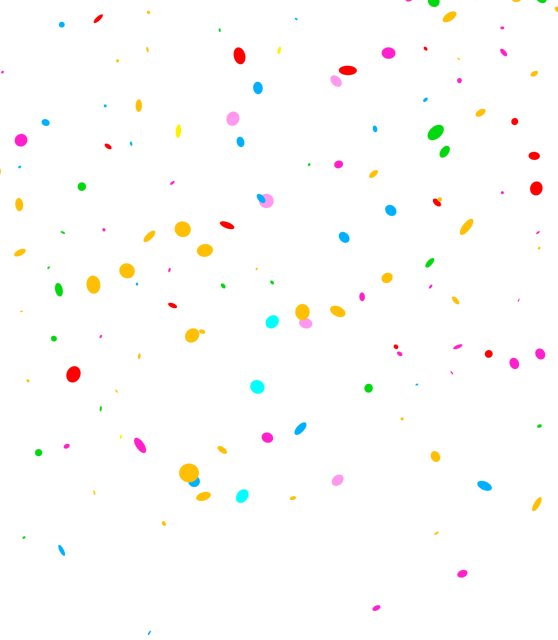
Give the GLSL for this pattern, as a WebGL 1 fragment shader.

```glsl
precision highp float;

uniform vec2 u_resolution;

// Layout, in units of the canvas height
const float CELL = 0.0625;
const float BOTTOM_DENSITY = 0.3;
const float TOP_DENSITY = 0.85;
const float CENTRE_DENSITY = 0.65;
const float CENTRE_HALF_WIDTH = 0.1;
const float PALE_CHANCE = 0.26;

// Piece shape
const float MIN_RADIUS = 0.0022;
const float MAX_RADIUS = 0.0158;
const float SIZE_BIAS = 2.0;
const float MIN_ASPECT = 0.32;
const float PALE_RADIUS = 0.0118;
const float EDGE_PIXELS = 0.75;

const vec3 PAPER = vec3(1.0);
const vec3 ORANGE = vec3(1.0, 0.75, 0.02);
const vec3 MAGENTA = vec3(1.0, 0.12, 0.8);
const vec3 BLUE = vec3(0.0, 0.69, 1.0);
const vec3 GREEN = vec3(0.0, 0.85, 0.05);
const vec3 RED = vec3(1.0, 0.0, 0.0);
const vec3 YELLOW = vec3(1.0, 0.95, 0.0);
const vec3 CYAN = vec3(0.0, 1.0, 1.0);
const vec3 PINK = vec3(1.0, 0.6, 0.93);
const vec3 BLUSH = vec3(1.0, 0.82, 1.0);

// Three independent values in 0..1 for a cell and a seed
vec3 hash3(vec2 cell, float seed) {
  vec3 p = fract(vec3(cell.xyx + seed) * vec3(0.1031, 0.1030, 0.0973));
  p += dot(p, p.yxz + 33.33);
  return fract((p.xxy + p.yzz) * p.zyx);
}

vec3 brightColor(float pick) {
  if (pick < 0.31) return ORANGE;
  if (pick < 0.52) return MAGENTA;
  if (pick < 0.69) return BLUE;
  if (pick < 0.86) return GREEN;
  if (pick < 0.97) return RED;
  return YELLOW;
}

vec3 paleColor(float pick) {
  if (pick < 0.45) return PINK;
  if (pick < 0.72) return BLUSH;
  return CYAN;
}

// First-order signed distance to an ellipse
float ellipseDistance(vec2 p, vec2 radii) {
  vec2 q = p / radii;
  return 0.5 * (dot(q, q) - 1.0) / max(length(q / radii), 0.001);
}

float pieceDensity(vec2 center) {
  float density = mix(BOTTOM_DENSITY, TOP_DENSITY, smoothstep(0.1, 0.4, center.y));
  float side = smoothstep(CENTRE_HALF_WIDTH, 2.0 * CENTRE_HALF_WIDTH, abs(center.x));
  return density * mix(CENTRE_DENSITY, 1.0, side);
}

// Paints the one piece that may belong to a cell
vec3 paintPiece(vec3 under, vec2 uv, vec2 cell, float pixel) {
  vec3 place = hash3(cell, 17.0);
  vec3 shape = hash3(cell, 71.0);
  vec3 tint = hash3(cell, 139.0);

  vec2 center = (cell + place.xy) * CELL;
  if (place.z > pieceDensity(center)) return under;

  float radius = mix(MIN_RADIUS, MAX_RADIUS, pow(shape.x, SIZE_BIAS));
  float aspect = mix(MIN_ASPECT, 1.0, shape.y);
  vec3 color = brightColor(tint.x);

  // Large, round, pastel pieces fall near the middle
  if (abs(center.x) < CENTRE_HALF_WIDTH && tint.y < PALE_CHANCE) {
    radius = PALE_RADIUS * mix(0.85, 1.0, shape.x);
    aspect = mix(0.65, 1.0, shape.y);
    color = paleColor(tint.z);
  }

  float angle = shape.z * 3.14159;
  float c = cos(angle);
  float s = sin(angle);
  vec2 local = mat2(c, -s, s, c) * (uv - center);
  float dist = ellipseDistance(local, vec2(radius, radius * aspect));
  float edge = EDGE_PIXELS * pixel;
  return mix(under, color, 1.0 - smoothstep(-edge, edge, dist));
}

void main() {
  // x is centred, y runs from 0 at the bottom to 1 at the top
  float pixel = 1.0 / u_resolution.y;
  vec2 uv = (gl_FragCoord.xy - vec2(0.5 * u_resolution.x, 0.0)) * pixel;
  vec2 home = floor(uv / CELL);

  vec3 color = PAPER;
  for (int j = -1; j <= 1; j++) {
    for (int i = -1; i <= 1; i++) {
      color = paintPiece(color, uv, home + vec2(float(i), float(j)), pixel);
    }
  }
  gl_FragColor = vec4(color, 1.0);
}
```
